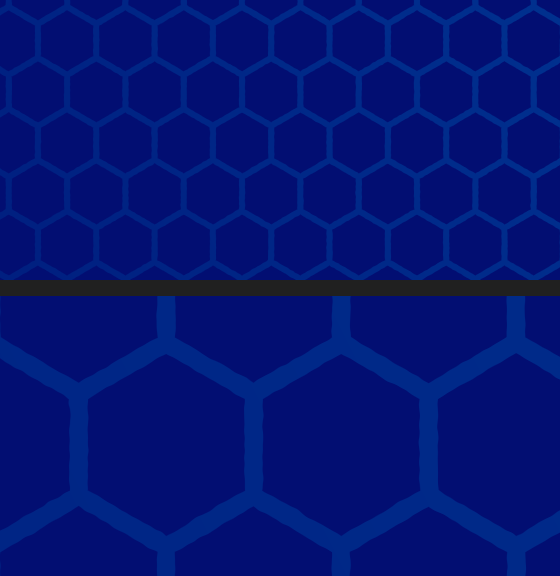
Top: the whole. Bottom: its middle third, enlarged.
Reproduce this pattern procedurally as a WebGL 1 fragment shader.

```glsl
precision highp float;

// Honeycomb of pointy-topped hexagons: thin blue walls on a flat navy ground.
// Two interleaved rectangular lattices give the nearest cell centre; the wall is
// a band around the cell border, lit by a diagonal ramp and faintly roughened.

uniform vec2 u_resolution;

// Lengths are fractions of the canvas height.
const float COLUMN_PITCH = 0.2083;
const float ROW_PITCH    = 0.1823;
const vec2  CELL_ORIGIN  = vec2(0.0313, 0.125);
const float WALL_WIDTH   = 0.0220;

const vec3 GROUND_COLOR = vec3(0.006, 0.053, 0.448);
const vec3 WALL_DIM     = vec3(0.0, 0.120, 0.500);
const vec3 WALL_BRIGHT  = vec3(0.0, 0.190, 0.560);
const vec2 LIGHT_RAMP   = vec2(0.8, 0.2);   // weights across and up

// Roughness is measured in column pitches.
const float ROUGH_SCALE  = 14.0;
const float ROUGH_AMOUNT = 0.012;

const float ROOT3 = 1.7320508;

vec2 hashGradient(vec2 cell) {
  vec2 h = vec2(dot(cell, vec2(127.1, 311.7)), dot(cell, vec2(269.5, 183.3)));
  return fract(sin(h) * 43758.5) * 2.0 - 1.0;
}

float gradientNoise(vec2 p) {
  vec2 i = floor(p);
  vec2 f = p - i;
  vec2 u = f * f * f * (f * (f * 6.0 - 15.0) + 10.0);
  float n00 = dot(hashGradient(i), f);
  float n10 = dot(hashGradient(i + vec2(1.0, 0.0)), f - vec2(1.0, 0.0));
  float n01 = dot(hashGradient(i + vec2(0.0, 1.0)), f - vec2(0.0, 1.0));
  float n11 = dot(hashGradient(i + vec2(1.0, 1.0)), f - vec2(1.0, 1.0));
  return mix(mix(n00, n10, u.x), mix(n01, n11, u.x), u.y);
}

// Offset from the nearest centre of a hexagonal lattice with unit column pitch.
vec2 hexLocal(vec2 p) {
  vec2 period = vec2(1.0, ROOT3);
  vec2 evenRow = mod(p + 0.5 * period, period) - 0.5 * period;
  vec2 oddRow = mod(p, period) - 0.5 * period;
  return dot(evenRow, evenRow) < dot(oddRow, oddRow) ? evenRow : oddRow;
}

// Distance inward from the border of the hexagon of unit width.
float borderDistance(vec2 local) {
  vec2 q = abs(local);
  return 0.5 - max(q.x, dot(q, vec2(0.5, 0.5 * ROOT3)));
}

void main() {
  vec2 canvas = gl_FragCoord.xy / u_resolution;
  vec2 position = gl_FragCoord.xy / u_resolution.y;

  // Lattice coordinates, one unit per column
  vec2 pitch = vec2(COLUMN_PITCH, ROW_PITCH * 2.0 / ROOT3);
  vec2 lattice = (position - CELL_ORIGIN) / pitch;

  // Wall coverage with a slightly uneven edge
  float rough = ROUGH_AMOUNT * gradientNoise(lattice * ROUGH_SCALE);
  float halfWidth = 0.5 * WALL_WIDTH / COLUMN_PITCH;
  float edge = borderDistance(hexLocal(lattice)) + rough - halfWidth;
  float pixel = 1.0 / (u_resolution.y * COLUMN_PITCH);
  float wall = 1.0 - smoothstep(-0.7 * pixel, 0.7 * pixel, edge);

  // Walls brighten toward the upper right
  float light = clamp(dot(canvas, LIGHT_RAMP), 0.0, 1.0);
  vec3 wallColor = mix(WALL_DIM, WALL_BRIGHT, light);

  gl_FragColor = vec4(mix(GROUND_COLOR, wallColor, wall), 1.0);
}
```
